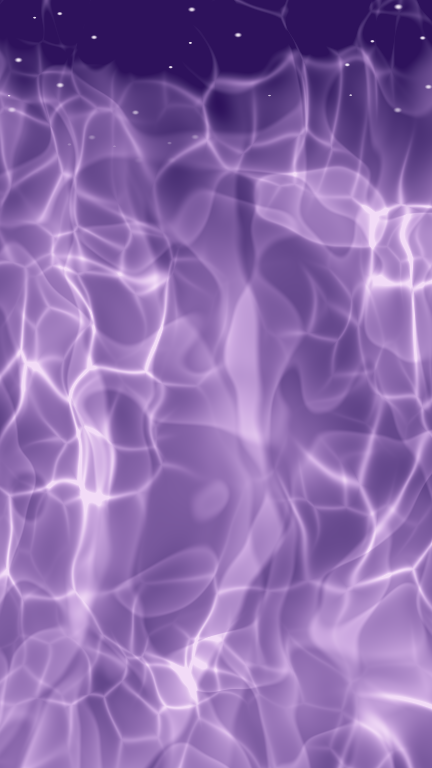
Reproduce this texture procedurally as a WebGL 2 fragment shader.

```glsl
#version 300 es
precision highp float;
// Sunlit violet water: bright caustic webs, folded light strands and a dark glinting top.

uniform vec2 u_resolution;
out vec4 fragColor;

const float BASE_TONE = 0.45;
const float CLOUD_CONTRAST = 0.34;
const float NET_LIGHT = 0.36;
const float FINE_NET_LIGHT = 0.22;
const float FOLD_LIGHT = 0.14;
const float STRAND_LIGHT = 0.27;
const float TOP_SHADE = 0.36;
const vec2 NET_SCALE = vec2(10.5, 8.0);
const vec2 POOL_CENTER = vec2(0.44, 0.735);
const vec2 POOL_RADIUS = vec2(0.095, 0.062);

// Ordered by the red channel, which serves as the tone
const vec3 PALETTE[7] = vec3[7](
    vec3(0.18, 0.07, 0.36), vec3(0.27, 0.17, 0.44), vec3(0.43, 0.31, 0.58),
    vec3(0.56, 0.42, 0.69), vec3(0.67, 0.53, 0.78), vec3(0.80, 0.66, 0.88),
    vec3(0.95, 0.86, 0.97));

vec2 hash2(vec2 cell) {
    vec3 h = fract(cell.xyx * vec3(0.1031, 0.1030, 0.0973));
    h += dot(h, h.yzx + 33.33);
    return fract((h.xx + h.yz) * h.zy);
}

float corner(vec2 cell, vec2 offset) {
    return dot(hash2(cell) * 2.0 - 1.0, offset);
}

// Gradient noise, roughly -0.6 to 0.6
float noise(vec2 p) {
    vec2 i = floor(p), f = p - i;
    vec2 u = f * f * f * (f * (f * 6.0 - 15.0) + 10.0);
    vec2 e = vec2(1.0, 0.0);
    return mix(mix(corner(i, f), corner(i + e.xy, f - e.xy), u.x),
               mix(corner(i + e.yx, f - e.yx), corner(i + e.xx, f - e.xx), u.x), u.y);
}

float fbm(vec2 p) {
    float sum = 0.0, amp = 1.0;
    for (int i = 0; i < 3; i++) {
        sum += amp * noise(p);
        p = mat2(1.6, 1.2, -1.2, 1.6) * p + 7.3;
        amp *= 0.5;
    }
    return sum;
}

vec2 warp(vec2 p, float freq, float amount) {
    return p + amount * vec2(noise(p * freq + 3.7), noise(p * freq + 41.2));
}

// Soft bright core with a wide halo
float glow(float d, float width) {
    return width * width / (d * d + width * width);
}

// Light that is crisp on one side and fades away on the other
float fold(float d, float edge, float tail) {
    return smoothstep(-edge, edge, d) * exp(-max(d, 0.0) / tail);
}

// Gap between the two nearest scattered points; zero on cell borders
float cellBorder(vec2 p) {
    vec2 i = floor(p);
    float near = 9.0, second = 9.0;
    for (int y = -1; y <= 1; y++)
        for (int x = -1; x <= 1; x++) {
            vec2 c = i + vec2(x, y);
            float d = length(c + 0.1 + 0.8 * hash2(c) - p);
            second = min(second, max(near, d));
            near = min(near, d);
        }
    return second - near;
}

// Long wavering strands running down the water
float strands(vec2 p) {
    float sum = 0.0;
    float bend = 0.345 - 0.9 * pow(max(0.4 - p.y, 0.0), 2.0) - 0.1 * max(p.y - 0.48, 0.0);
    for (int i = 0; i < 3; i++) {
        float k = float(i);
        float wobble = 0.05 * noise(p * vec2(3.0, 5.0) + k * 9.1) + 0.016 * noise(p * 15.0 + k * 5.3);
        float d = bend - 0.21 * k + 0.3 * step(1.5, k) * (1.7 - p.y) + wobble - p.x;
        float gain = (1.0 - 0.25 * k) * (0.75 + 0.8 * noise(vec2(k * 4.7, p.y * 6.0)));
        sum += gain * (fold(d, 0.006, 0.045) - 0.4 * fold(-d, 0.02, 0.05));
    }
    return sum * smoothstep(0.9, 0.72, p.y);
}

// Tiny glints scattered near the surface
float glints(vec2 p) {
    vec2 g = p * 30.0, cell = floor(g), r = hash2(cell + 17.0);
    float d = length((g - cell - 0.25 - 0.5 * r) * vec2(0.8, 1.2));
    float present = step(0.8, hash2(cell + 71.0).x) * smoothstep(0.76, 0.92, p.y);
    return present * smoothstep(0.05 + 0.12 * r.y, 0.02, d);
}

void main() {
    vec2 p = gl_FragCoord.xy / u_resolution.y;
    vec2 flow = warp(warp(p, 5.0, 0.07), 14.0, 0.022);

    // Broad clouds of light and shade
    float tone = BASE_TONE + CLOUD_CONTRAST * fbm(flow * vec2(5.5, 3.8) + 2.0);
    tone -= 0.17 * exp(-dot((flow - vec2(0.08, 0.76)) * 11.0, (flow - vec2(0.08, 0.76)) * 11.0));
    tone += 0.05 * smoothstep(0.35, 0.0, p.y);

    // Two webs of caustic lines that come and go
    float netMask = smoothstep(-0.3, 0.3, noise(p * 4.5 + 12.0));
    float fineMask = smoothstep(-0.1, 0.35, noise(p * 5.5 + 31.0));
    tone += NET_LIGHT * netMask * glow(cellBorder(flow * NET_SCALE), 0.065);
    tone += FINE_NET_LIGHT * fineMask * glow(cellBorder(flow * NET_SCALE * 1.8 + 5.0), 0.10);

    // Overlapping folded sheets and the long strands
    tone += FOLD_LIGHT * fold(noise(flow * vec2(10.0, 4.0) + 8.0), 0.025, 0.14);
    tone += FOLD_LIGHT * fold(noise(flow * vec2(8.0, 9.0) + 23.0), 0.025, 0.10);
    tone += STRAND_LIGHT * strands(p);

    // Pale rimmed pool
    float pool = length((flow - POOL_CENTER) / POOL_RADIUS) + 0.25 * noise(p * 13.0);
    tone += 0.12 * smoothstep(1.06, 0.92, pool) + 0.16 * glow(pool - 1.0, 0.05);

    // Deep uneven shade along the top
    float shore = p.y + 0.16 * noise(p * 6.0 + 50.0) + 0.05 * noise(p * 18.0) + 0.06 * p.x;
    tone -= TOP_SHADE * smoothstep(0.85, 0.98, shore) + 0.06 * smoothstep(0.68, 0.85, shore);

    vec3 color = PALETTE[0];
    for (int i = 1; i < 7; i++) {
        float low = PALETTE[i - 1].r, high = PALETTE[i].r;
        color = mix(color, PALETTE[i], clamp((tone - low) / (high - low), 0.0, 1.0));
    }
    color = mix(color, vec3(1.0, 0.97, 1.0), 0.9 * glints(p));
    fragColor = vec4(color, 1.0);
}
```
